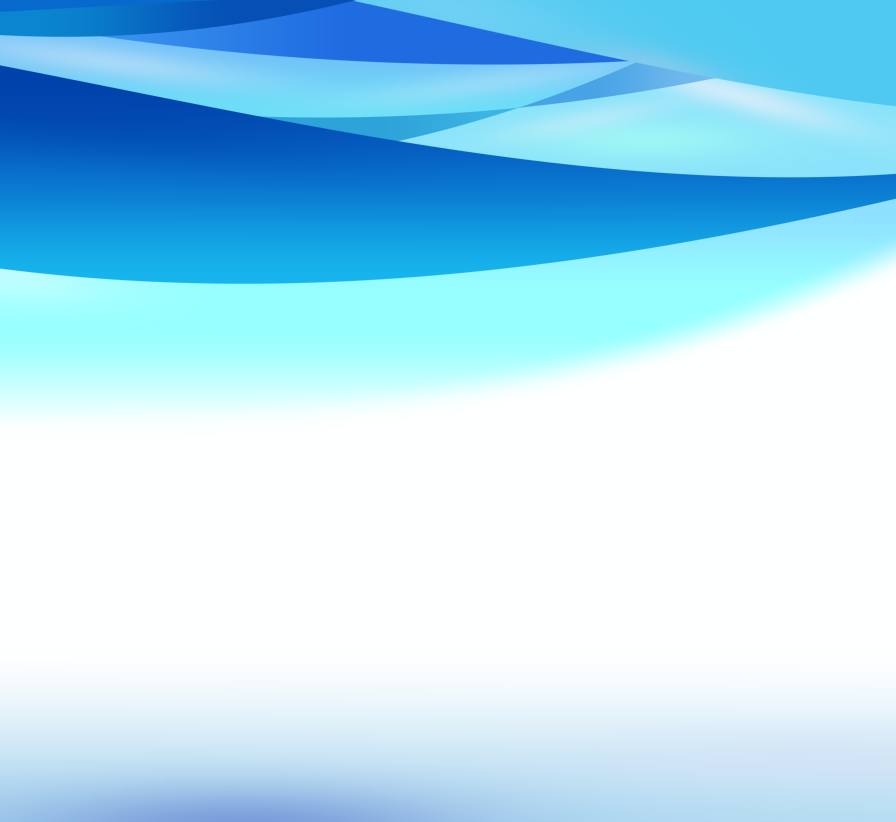
Reproduce this background procedurally as a WebGL 1 fragment shader.

```glsl
precision highp float;
uniform vec2 u_resolution;

#define WHITE vec3(0.995, 1.0, 1.0)
#define CYAN vec3(0.59, 1.0, 1.0)
#define SKY vec3(0.31, 0.79, 0.945)
#define PALE vec3(0.54, 0.89, 0.98)
#define ROYAL vec3(0.12, 0.42, 0.88)
#define NAVY vec3(0.0, 0.26, 0.67)
#define AZURE vec3(0.09, 0.71, 0.93)
#define TEAL vec3(0.18, 0.64, 0.85)
#define HAZE vec3(0.86, 0.93, 0.98)
#define FADE_WIDTH 0.055
#define EDGE_PIXELS 0.75

// Cubic k.x + k.y t + k.z t^2 + k.w t^3
float curve(float t, vec4 k) {
    return k.x + t * (k.y + t * (k.z + t * k.w));
}

// Antialiased coverage of everything above an edge
float above(float edge, float depth) {
    float soft = EDGE_PIXELS / u_resolution.y;
    return smoothstep(-soft, soft, edge - depth);
}

// Gaussian ellipse whose long axis drops by slope per unit width
float glow(vec2 p, vec2 center, vec2 size, float slope) {
    vec2 q = p - center;
    q.y -= slope * q.x;
    q /= size;
    return exp(-dot(q, q));
}

// White ground with a blue mist along the foot
vec3 ground(vec2 p) {
    vec3 mist = mix(vec3(0.64, 0.82, 0.93), vec3(0.70, 0.86, 0.95), p.x);
    float rise = smoothstep(0.78, 1.03, p.y);
    vec3 color = mix(WHITE, mist, rise);
    color = mix(color, vec3(0.83, 0.88, 0.96), 0.5 * glow(p, vec2(0.95, 0.925), vec2(0.3, 0.04), 0.0));
    return mix(color, vec3(0.40, 0.53, 0.82), 0.75 * glow(p, vec2(0.27, 1.01), vec2(0.24, 0.05), 0.0));
}

// Cyan veil dissolving downward
vec3 veil(vec2 p) {
    vec3 color = mix(vec3(0.56, 0.88, 1.0), CYAN, smoothstep(0.25, 0.365, p.y));
    color = mix(color, WHITE, 0.4 * glow(p, vec2(0.0, 0.335), vec2(0.13, 0.035), 0.1));
    return mix(color, WHITE, smoothstep(0.395, 0.545, p.y));
}

// Deep wave, darkest at the upper left
vec3 deepWave(vec2 p) {
    vec3 middle = vec3(0.03, 0.42, 0.79);
    vec3 color = mix(NAVY, middle, smoothstep(0.10, 0.22, p.y));
    color = mix(color, AZURE, smoothstep(0.18, 0.35, p.y));
    return mix(color, NAVY, 0.5 * glow(p, vec2(0.08, 0.14), vec2(0.3, 0.045), 0.15));
}

// Pale wave at the right with slanted sheens
vec3 paleWave(vec2 p) {
    vec3 color = PALE;
    color = mix(color, vec3(0.64, 0.98, 0.96), 0.8 * glow(p, vec2(0.72, 0.17), vec2(0.13, 0.025), 0.0));
    color = mix(color, HAZE, 0.85 * glow(p, vec2(0.82, 0.115), vec2(0.13, 0.02), 0.3));
    return mix(color, HAZE, 0.45 * glow(p, vec2(0.66, 0.145), vec2(0.1, 0.015), -0.2));
}

// Light ribbon crossing the upper left
vec3 ribbon(vec2 p) {
    vec3 color = mix(vec3(0.44, 0.76, 0.97), vec3(0.42, 0.87, 0.97), smoothstep(0.06, 0.14, p.y));
    color = mix(color, HAZE, 0.5 * glow(p, vec2(0.12, 0.075), vec2(0.17, 0.02), 0.14));
    return mix(color, HAZE, 0.35 * glow(p, vec2(0.55, 0.1), vec2(0.16, 0.018), -0.15));
}

void main() {
    vec2 p = gl_FragCoord.xy / u_resolution;
    p.y = 1.0 - p.y; // depth below the top edge
    float x = p.x;

    // Wave edges
    float veilEdge = curve(x, vec4(0.547, 0.0, -0.11, -0.1));
    float deepFoot = curve(x, vec4(0.3267, 0.14, -0.28, 0.055));
    float deepCrest = curve(x, vec4(0.0795, 0.212, 0.045, -0.125));
    float crossEdge = curve(x - 0.443, vec4(0.172, -0.24, -0.45, 0.0));
    float ribbonFoot = curve(x - 0.36, vec4(0.143, 0.0, -0.25, 0.0));
    float royalFoot = curve(x - 0.55, vec4(0.0785, 0.0, -0.18, 0.0));
    float skyFoot = curve(x - 0.39, vec4(0.0, 0.235, 0.06, -0.16));
    float cornerFoot = curve(x, vec4(0.0426, 0.06, -0.42, 0.0));

    // Large waves, from back to front
    vec3 color = ground(p);
    color = mix(color, veil(p), smoothstep(0.0, FADE_WIDTH, veilEdge - p.y));
    color = mix(color, deepWave(p), above(deepFoot, p.y));

    // Crossing translucent ribbons
    float leftSide = above(crossEdge, p.y);
    vec3 lower = mix(paleWave(p), mix(TEAL, SKY, 0.5 * smoothstep(0.42, 0.58, x)), leftSide);
    vec3 overlap = mix(vec3(0.28, 0.64, 0.9), vec3(0.45, 0.73, 0.93), smoothstep(0.65, 0.79, x));
    vec3 upper = mix(overlap, ribbon(p), leftSide);
    vec3 crest = mix(lower, upper, above(ribbonFoot, p.y));

    // Royal blue blade and open sky
    vec3 royal = mix(vec3(0.22, 0.57, 0.93), ROYAL, smoothstep(0.1, 0.42, x));
    crest = mix(crest, royal, above(royalFoot, p.y));
    vec3 sky = mix(SKY, vec3(0.48, 0.83, 0.96), 0.7 * glow(p, vec2(0.5, 0.01), vec2(0.16, 0.05), 0.2));
    sky = mix(sky, vec3(0.58, 0.80, 0.92), 0.7 * glow(p, vec2(0.73, 0.082), vec2(0.09, 0.022), 0.23));
    crest = mix(crest, sky, above(skyFoot, p.y));

    // Dark corner with a brighter upper strip
    vec3 corner = mix(vec3(0.04, 0.52, 0.81), vec3(0.02, 0.31, 0.71), smoothstep(0.04, 0.28, x));
    corner = mix(corner, vec3(0.03, 0.41, 0.80), above(0.0145 - 0.06 * x, p.y));
    crest = mix(crest, corner, above(cornerFoot, p.y));

    color = mix(color, crest, above(deepCrest, p.y));
    gl_FragColor = vec4(color, 1.0);
}
```
